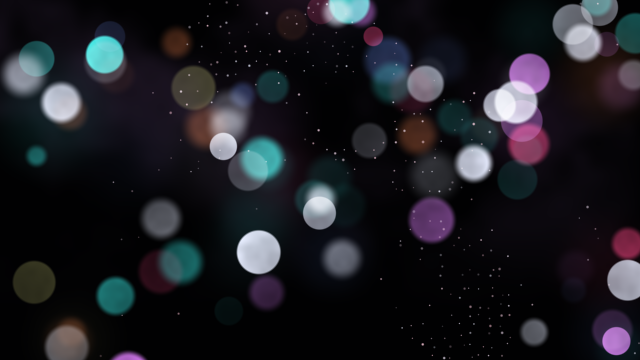
A Shadertoy shader for this background:

```glsl
// Defocused night lights: coloured bokeh discs in loose clusters on near-black,
// over faint haze and under fine dust. Each layer is a loop of hashed discs,
// blended with a screen operator; the dust is a jittered cell grid.

const vec3 NIGHT = vec3(0.004, 0.004, 0.008);
const vec3 HAZE = vec3(0.105, 0.075, 0.125);
const vec3 PALE = vec3(0.83, 0.85, 0.92);
const vec3 TEAL = vec3(0.20, 0.86, 0.84);
const vec3 ORANGE = vec3(0.98, 0.52, 0.30);
const vec3 ROSE = vec3(0.82, 0.22, 0.42);
const vec3 VIOLET = vec3(0.74, 0.42, 0.84);
const vec3 OLIVE = vec3(0.62, 0.62, 0.36);
const vec3 NAVY = vec3(0.24, 0.34, 0.58);

const int GLOW_COUNT = 16;
const int DIM_COUNT = 46;
const int BRIGHT_COUNT = 38;
const float STRAY_SHARE = 0.35;   // discs placed outside the clusters
const float DUST_CELL = 0.027;
const float DUST_SHARE = 0.62;

// Cluster centres as fractions of the canvas, with spread in canvas heights
const int CLUSTER_COUNT = 9;
const vec3 CLUSTERS[CLUSTER_COUNT] = vec3[](
    vec3(0.12, 0.79, 0.17), vec3(0.53, 0.95, 0.17), vec3(0.35, 0.67, 0.20),
    vec3(0.64, 0.74, 0.17), vec3(0.80, 0.58, 0.20), vec3(0.92, 0.78, 0.22),
    vec3(0.95, 0.18, 0.18), vec3(0.14, 0.09, 0.20), vec3(0.52, 0.47, 0.10));

vec3 hash3(ivec3 key) {
    uvec3 v = uvec3(key) * 1664525u + 1013904223u;
    v.x += v.y * v.z; v.y += v.z * v.x; v.z += v.x * v.y;
    v ^= v >> 16u;
    v.x += v.y * v.z; v.y += v.z * v.x; v.z += v.x * v.y;
    return vec3(v >> 8u) / 16777216.0;
}

float valueNoise(vec2 p) {
    ivec2 cell = ivec2(floor(p));
    vec2 f = fract(p);
    f = f * f * (3.0 - 2.0 * f);
    float a = hash3(ivec3(cell, 91)).x;
    float b = hash3(ivec3(cell + ivec2(1, 0), 91)).x;
    float c = hash3(ivec3(cell + ivec2(0, 1), 91)).x;
    float d = hash3(ivec3(cell + ivec2(1, 1), 91)).x;
    return mix(mix(a, b, f.x), mix(c, d, f.x), f.y);
}

float fbm(vec2 p) {
    float sum = 0.0, gain = 0.5;
    for (int i = 0; i < 4; i++) {
        sum += gain * valueNoise(p);
        p = p * 2.03 + 7.3;
        gain *= 0.5;
    }
    return sum;
}

vec3 screenBlend(vec3 base, vec3 light) {
    return 1.0 - (1.0 - base) * (1.0 - clamp(light, 0.0, 1.0));
}

vec3 lightColor(float pick, float paleShare) {
    if (pick < paleShare) return PALE;
    float t = (pick - paleShare) / (1.0 - paleShare);
    if (t < 0.27) return TEAL;
    if (t < 0.45) return ORANGE;
    if (t < 0.62) return ROSE;
    if (t < 0.80) return VIOLET;
    return t < 0.88 ? OLIVE : NAVY;
}

// Ranges hold (minimum, maximum); softness is a fraction of the radius
vec3 addDiscs(vec3 col, vec2 p, float aspect, int count, int seed, float paleShare,
              vec2 radiusRange, vec2 softRange, vec2 lightRange) {
    for (int i = 0; i < count; i++) {
        vec3 place = hash3(ivec3(i, seed, 1));
        vec3 shape = hash3(ivec3(i, seed, 2));
        vec3 tint = hash3(ivec3(i, seed, 3));
        vec3 cluster = CLUSTERS[i % CLUSTER_COUNT];
        vec2 spread = place.xy + hash3(ivec3(i, seed, 4)).xy - 1.0;
        vec2 center = cluster.xy * vec2(aspect, 1.0) + cluster.z * spread;
        if (place.z < STRAY_SHARE) center = place.xy * vec2(aspect, 1.0);

        float radius = mix(radiusRange.x, radiusRange.y, sqrt(shape.x));
        float soft = radius * mix(softRange.x, softRange.y, shape.y * shape.y);
        soft = max(soft, 0.9 / iResolution.y);
        vec2 q = p - center;
        float dist = length(q);
        float mask = 1.0 - smoothstep(radius - soft, radius + soft, dist);
        if (mask <= 0.0) continue;

        // Gentle shading across the disc and a slightly brighter rim
        float angle = 6.2832 * tint.y;
        float shade = 0.92 + 0.12 * dot(q, vec2(cos(angle), sin(angle))) / radius;
        shade += 0.06 * smoothstep(0.5, 1.0, dist / radius);
        shade += 0.10 * (valueNoise(p * 45.0 + float(i)) - 0.5);
        float light = mix(lightRange.x, lightRange.y, pow(shape.z, 1.3));
        col = screenBlend(col, lightColor(tint.x, paleShare) * light * shade * mask);
    }
    return col;
}

vec3 dust(vec2 p, float aspect) {
    ivec2 cell = ivec2(floor(p / DUST_CELL));
    vec3 place = hash3(ivec3(cell, 51));
    vec3 look = hash3(ivec3(cell, 52));
    vec2 center = (vec2(cell) + 0.2 + 0.6 * place.xy) * DUST_CELL;
    float region = smoothstep(0.42, 0.68, fbm(center * 3.2 + 4.0));
    region *= smoothstep(0.12, 0.55, center.x / aspect);
    float radius = mix(0.0012, 0.0034, look.x * look.x);
    float edge = 0.9 / iResolution.y;
    float mask = 1.0 - smoothstep(radius - edge, radius + edge, length(p - center));
    vec3 tint = mix(PALE, vec3(0.95, 0.62, 0.68), look.y * 0.7);
    return tint * mask * mix(0.25, 0.95, look.z) * step(place.z, DUST_SHARE * region);
}

void mainImage(out vec4 fragColor, in vec2 fragCoord) {
    vec2 p = fragCoord / iResolution.y;
    float aspect = iResolution.x / iResolution.y;

    // Drifting haze, strongest in the upper half
    float haze = smoothstep(0.42, 0.8, fbm(p * 2.6 + 2.0)) * smoothstep(0.1, 0.75, p.y);
    vec3 col = NIGHT + HAZE * haze;

    col = addDiscs(col, p, aspect, GLOW_COUNT, 11, 0.25, vec2(0.07, 0.13), vec2(0.8, 1.0), vec2(0.04, 0.16));
    col = addDiscs(col, p, aspect, DIM_COUNT, 23, 0.25, vec2(0.028, 0.062), vec2(0.06, 0.6), vec2(0.06, 0.36));
    col = addDiscs(col, p, aspect, BRIGHT_COUNT, 37, 0.58, vec2(0.020, 0.064), vec2(0.03, 0.55), vec2(0.42, 1.0));
    col = screenBlend(col, dust(p, aspect));
    fragColor = vec4(col, 1.0);
}
```
